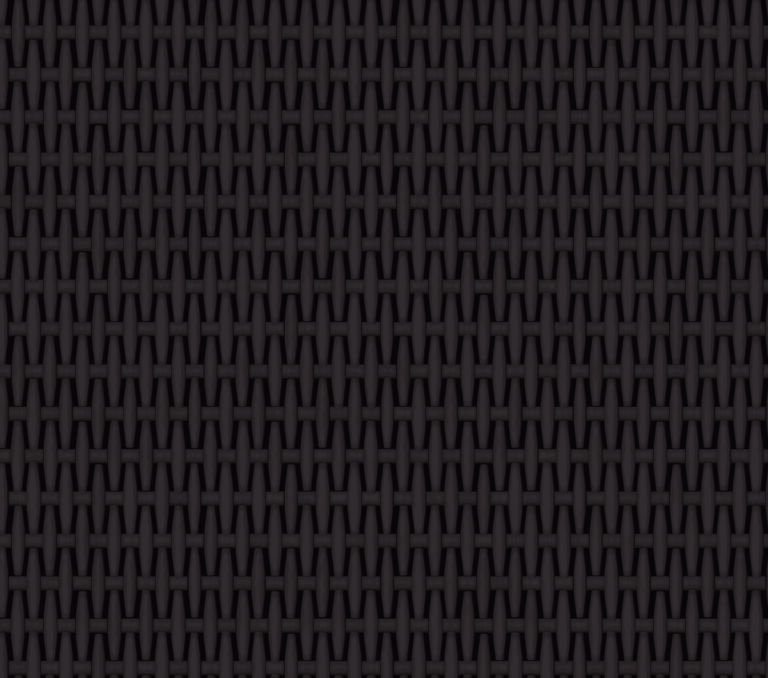
A Shadertoy shader for this texture:

```glsl
const vec2 GRID = vec2(47.85, 16.0);    // strands across, bars up
const vec2 ORIGIN = vec2(0.12, 0.237);  // centre of the first crossing
const vec2 TILE = vec2(12.0, 4.0);      // wear repeats after this many cells

const vec3 GAP = vec3(0.03, 0.02, 0.03);
const vec3 EDGE = vec3(0.10, 0.09, 0.09);
const vec3 BODY = vec3(0.15, 0.13, 0.14);
const vec3 SHEEN = vec3(0.19, 0.17, 0.18);

float hash(vec2 p) {
    return fract(sin(dot(p, vec2(127.1, 311.7))) * 43758.5453);
}

float noise(vec2 p) {
    vec2 i = floor(p), f = fract(p);
    f = f * f * (3.0 - 2.0 * f);
    return mix(mix(hash(i), hash(i + vec2(1, 0)), f.x),
               mix(hash(i + vec2(0, 1)), hash(i + vec2(1, 1)), f.x), f.y);
}

float roundedBox(vec2 p, vec2 halfSize, float radius) {
    vec2 q = abs(p) - halfSize + radius;
    return length(max(q, 0.0)) + min(max(q.x, q.y), 0.0) - radius;
}

// Dull plastic ramp from shaded edge to soft sheen
vec3 plastic(float light) {
    vec3 c = mix(EDGE, BODY, smoothstep(0.05, 0.5, light));
    return mix(c, SHEEN, smoothstep(0.6, 1.0, light));
}

// Horizontal bar, sinking into shade beside the strands that cross over it
vec3 bar(vec3 base, vec2 p, float stretch, float grain, float aa) {
    float row = floor(p.y + 0.5);
    float y = p.y - row;
    float x = abs(mod(p.x + row, 2.0) - 1.0);
    float d = (abs(y) - 0.165) * stretch;
    float t = y / 0.165 - 0.15;
    float light = (0.83 - 0.7 * t * t) * (1.0 - 0.6 * smoothstep(0.35, 0.62, x));
    float mask = smoothstep(aa, -aa, d) * (1.0 - smoothstep(0.52, 0.64, x));
    return mix(base, plastic(light + grain), mask);
}

// Vertical strand: bulges over its bar and narrows towards both ends
vec3 strand(vec3 base, vec2 p, float stretch, float grain, float aa) {
    float column = floor(p.x + 0.5);
    float parity = mod(column, 2.0);
    float row = 2.0 * floor((p.y - parity) * 0.5 + 0.5) + parity;
    vec2 id = mod(vec2(column, row), TILE);
    float vary = hash(id + 3.7) - 0.5;
    float seam = 1.0 - step(0.5, id.x);

    vec2 q = p - vec2(column, row);
    q.x += 0.06 * (hash(id + 9.2) - 0.5) + 0.03 * vary * q.y;
    q.y += 0.05 * (hash(id + 5.1) - 0.5);
    float along = abs(q.y);
    float width = mix(0.425, 0.27, smoothstep(0.15, 0.85, along));
    width += 0.04 * vary - 0.035 * seam;
    float halfLength = 0.84 + 0.04 * vary;

    float d = roundedBox(q * vec2(1.0, stretch), vec2(width, halfLength * stretch), 0.12);
    float t = q.x / width + 0.12;
    float light = 0.97 - 0.8 * t * t + 0.15 * vary;
    light -= 0.4 * smoothstep(0.62, 0.86, along) + 0.05 * q.y;
    return mix(base, plastic(light + grain), smoothstep(aa, -aa, d));
}

void mainImage(out vec4 fragColor, in vec2 fragCoord) {
    vec2 p = fragCoord / iResolution.xy * GRID - ORIGIN;
    float stretch = GRID.x / GRID.y * iResolution.y / iResolution.x;
    float aa = GRID.x / iResolution.x;

    // Fine streaks along the strands and slow mottling
    float grain = 0.16 * (noise(p * vec2(8.0, 6.0)) - 0.5);
    grain += 0.14 * (noise(p * vec2(0.9, 1.7) + 40.0) - 0.5);

    vec3 color = GAP * (0.85 + 0.3 * noise(p * 5.0));
    color = bar(color, p, stretch, grain, aa);
    color = strand(color, p, stretch, grain, aa);
    fragColor = vec4(color, 1.0);
}
```
